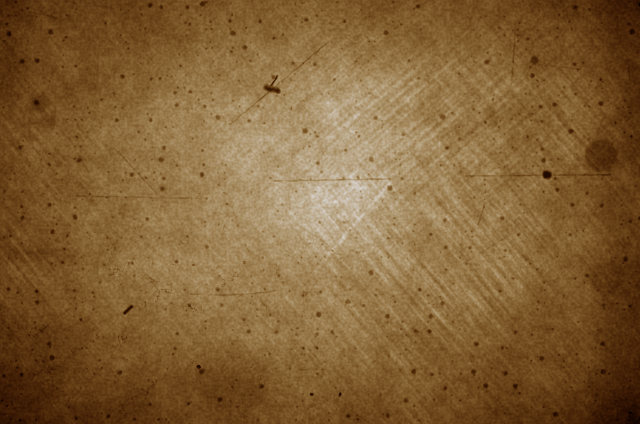
Write a Shadertoy shader that draws this texture.

```glsl
// Aged, scratched parchment: a warm off-centre glow fades to dark corners.
// One tone field collects gradient-noise mottling, brushed hatching, cracks,
// specks, stains, scratches and pits, then a power curve turns it to sepia.

const vec2 GLOW_CENTER = vec2(0.765, 0.545);   // units of canvas height
const vec2 GLOW_SCALE = vec2(0.75, 1.0);
const float GLOW_TONE = 0.755;
const float FALLOFF = 0.52;
const float CORNER_FALLOFF = 0.42;
const float MOTTLE = 0.10;
const float GRAIN = 0.13;
const float HATCH = 0.17;
const float CRACKS = 0.10;
const vec2 HATCH_DIR = vec2(0.643, -0.766);
const vec3 SEPIA_GAIN = vec3(1.0, 1.083, 1.366);
const vec3 SEPIA_POWER = vec3(1.0, 1.6, 3.0);

vec2 hash2(vec2 p) {
    vec3 q = fract(p.xyx * vec3(0.1031, 0.1030, 0.0973));
    q += dot(q, q.yzx + 33.33);
    return fract((q.xx + q.yz) * q.zy);
}

float corner(vec2 cell, vec2 f, vec2 o) {
    float a = 6.2832 * hash2(cell + o + 57.0).x;
    return dot(vec2(cos(a), sin(a)), f - o);
}

float gradientNoise(vec2 p) {
    vec2 i = floor(p), f = p - i;
    vec2 u = f * f * f * (f * (f * 6.0 - 15.0) + 10.0);
    return mix(mix(corner(i, f, vec2(0)), corner(i, f, vec2(1, 0)), u.x),
               mix(corner(i, f, vec2(0, 1)), corner(i, f, vec2(1)), u.x), u.y);
}

float fbm(vec2 p) {
    float sum = 0.0, amp = 0.6;
    for (int i = 0; i < 5; i++) {
        sum += amp * gradientNoise(p);
        p = mat2(1.6, 1.2, -1.2, 1.6) * p + 7.3;
        amp *= 0.55;
    }
    return sum;
}

float blob(vec2 p, vec2 c, vec2 r) {
    vec2 d = (p - c) / r;
    return exp(-dot(d, d));
}

// Soft-edged segment, faded where the noise breaks it up
float scratch(vec2 p, vec2 a, vec2 b, float w) {
    vec2 d = b - a;
    float h = clamp(dot(p - a, d) / dot(d, d), 0.0, 1.0);
    float e = length(p - a - d * h);
    float wear = 0.65 + 0.8 * gradientNoise(p * 38.0);
    return wear * (1.0 - smoothstep(0.0, w + 0.7 / iResolution.y, e));
}

float disc(vec2 p, vec2 c, float r, float soft) {
    return 1.0 - smoothstep(r - soft, r + soft, length(p - c));
}

// Random dark flecks, one candidate per grid cell
float specks(vec2 p, float cells, float density) {
    vec2 g = p * cells, id = floor(g), h = hash2(id + cells);
    float on = step(hash2(id + 91.0).x, density);
    float r = 0.06 + 0.12 * h.y;
    return on * disc(g, id + 0.25 + 0.5 * h, r, 0.05 + 0.7 * cells / iResolution.y);
}

void mainImage(out vec4 fragColor, in vec2 fragCoord) {
    vec2 p = fragCoord / iResolution.y;
    vec2 rough = vec2(fbm(p * 60.0), fbm(p * 60.0 + 40.0));

    // Glow and vignette
    float d = length((p - GLOW_CENTER) * GLOW_SCALE);
    float tone = GLOW_TONE - FALLOFF * d - CORNER_FALLOFF * d * d * d * d;
    tone += 0.04 * blob(p, vec2(0.85, 0.74), vec2(0.12, 0.08));
    tone += 0.03 * blob(p, vec2(0.55, 0.63), vec2(0.10, 0.07));
    tone -= 0.07 * smoothstep(1.34, 1.5, p.x);

    // Mottling and paper grain
    float clouds = fbm(p * 4.5 + 3.0);
    tone += MOTTLE * clouds + 0.07 * fbm(p * 17.0);
    tone += GRAIN * (0.6 * rough.x + 0.5 * gradientNoise(p * 150.0));

    // Brushed hatching, strongest at lower right of the glow
    vec2 hatchUV = vec2(dot(p, HATCH_DIR), dot(p, vec2(-HATCH_DIR.y, HATCH_DIR.x)));
    float lines = gradientNoise(hatchUV * vec2(5.0, 95.0)) + 0.5 * gradientNoise(hatchUV * vec2(9.0, 170.0));
    float cross = gradientNoise(hatchUV * vec2(110.0, 6.0));
    float zone = 0.22 + blob(p, vec2(1.0, 0.33), vec2(0.25, 0.24))
               + 0.7 * blob(p, vec2(1.27, 0.64), vec2(0.17, 0.2))
               + 0.4 * blob(p, vec2(0.05, 0.5), vec2(0.15, 0.3));
    tone += HATCH * zone * lines * (0.6 + clouds);
    tone += 0.09 * cross * blob(p, vec2(1.0, 0.72), vec2(0.4, 0.25));

    // Hairline cracks, mostly at lower left
    float vein = abs(fbm(p * 11.0 + 19.0)) + 0.25 * abs(gradientNoise(p * 7.0));
    float crackZone = 0.2 + blob(p, vec2(0.4, 0.25), vec2(0.45, 0.3));
    tone -= CRACKS * crackZone * (1.0 - smoothstep(0.0, 0.035, vein));

    // Stains
    vec2 s = p + 0.006 * rough;
    tone -= 0.11 * disc(s, vec2(1.418, 0.633), 0.038, 0.005);
    tone -= 0.06 * disc(s, vec2(1.431, 0.347), 0.040, 0.010);
    tone -= 0.06 * disc(s, vec2(0.094, 0.757), 0.021, 0.008);
    tone -= 0.06 * disc(s, vec2(0.114, 0.712), 0.017, 0.006);
    tone -= 0.07 * blob(s, vec2(1.161, 0.725), vec2(0.018, 0.026));
    tone -= 0.06 * blob(s, vec2(1.210, 0.670), vec2(0.015, 0.024));
    tone -= 0.07 * blob(s, vec2(0.56, 0.09), vec2(0.08, 0.06));
    tone -= 0.06 * blob(s, vec2(0.10, 0.40), vec2(0.12, 0.02));

    // Named scratches, then a random scatter of faint ones
    vec2 q = p + 0.003 * rough;
    float cut = scratch(q, vec2(0.543, 0.706), vec2(0.775, 0.902), 0.002);
    cut += scratch(q, vec2(0.647, 0.573), vec2(0.92, 0.578), 0.002);
    cut += scratch(q, vec2(1.10, 0.585), vec2(1.44, 0.588), 0.002);
    cut += 0.6 * scratch(q, vec2(0.18, 0.538), vec2(0.47, 0.532), 0.002);
    cut += 0.8 * scratch(q, vec2(0.275, 0.647), vec2(0.373, 0.539), 0.002);
    cut += scratch(q, vec2(1.128, 0.47), vec2(1.143, 0.52), 0.002);
    cut += 0.7 * scratch(q, vec2(1.216, 0.93), vec2(1.206, 0.80), 0.002);
    vec2 bow = q - vec2(0.0, 0.6 * (q.x - 0.53) * (q.x - 0.53));
    cut += 0.7 * scratch(bow, vec2(0.45, 0.303), vec2(0.65, 0.306), 0.002);
    for (int i = 0; i < 16; i++) {
        vec2 a = hash2(vec2(i, 5)) * vec2(1.5, 1.0);
        vec2 b = hash2(vec2(i, 23)) - 0.5;
        cut += 0.4 * scratch(q, a, a + 0.22 * b, 0.0015);
    }
    tone -= 0.15 * cut;
    tone += 0.09 * scratch(q, vec2(0.745, 0.363), vec2(0.92, 0.569), 0.006);

    // Specks and deep pits
    tone -= 0.20 * specks(q, 30.0, 0.16) + 0.14 * specks(q, 65.0, 0.13);
    float pit = disc(s, vec2(1.290, 0.588), 0.010, 0.004);
    pit += scratch(s, vec2(0.628, 0.793), vec2(0.652, 0.788), 0.010) * 1.4;
    pit += scratch(s, vec2(0.640, 0.800), vec2(0.655, 0.820), 0.003);
    pit += scratch(p, vec2(0.294, 0.262), vec2(0.310, 0.277), 0.005) * 1.3;
    pit += disc(s, vec2(0.469, 0.135), 0.004, 0.002);
    pit += disc(s, vec2(0.735, 0.070), 0.004, 0.002) + disc(s, vec2(0.802, 0.070), 0.004, 0.002);
    pit += 0.5 * disc(s, vec2(1.261, 0.857), 0.009, 0.004);
    tone = mix(tone, 0.13, clamp(pit, 0.0, 1.0));

    fragColor = vec4(SEPIA_GAIN * pow(vec3(clamp(tone, 0.02, 0.9)), SEPIA_POWER), 1.0);
}
```
